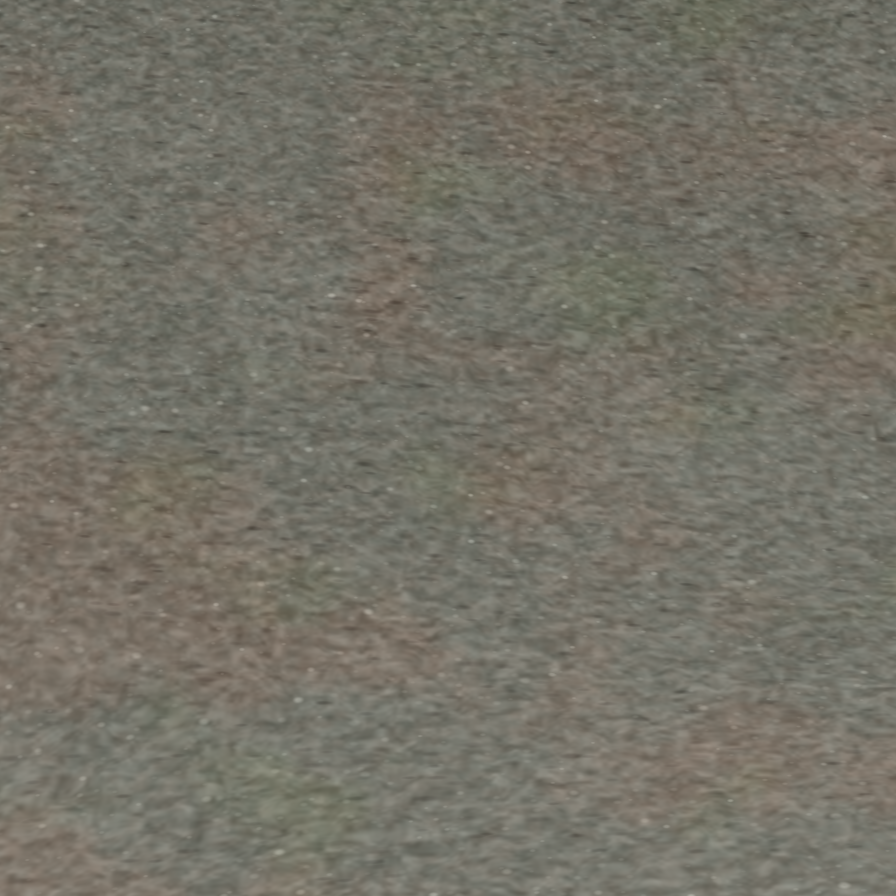
Write a three.js fragment shader that draws this texture.

```glsl
// Worn grey asphalt seen at a low angle: flattened noise makes the grain,
// scattered ellipses add dark pits and pale chips, and broad noise adds
// faint brown and green stains. Grain shrinks toward the far (upper) edge.
varying vec2 vUv;

const vec3 ASPHALT = vec3(0.447, 0.446, 0.408);
const vec3 PIT_SHADE = vec3(-0.095, -0.100, -0.092);
const vec3 CHIP_SHADE = vec3(0.150, 0.152, 0.150);
const vec3 BROWN_TINT = vec3(0.026, -0.008, -0.014);
const vec3 GREEN_TINT = vec3(-0.002, 0.008, -0.016);

float hash(vec2 p) {
  vec3 q = fract(vec3(p.xyx) * 0.1031);
  q += dot(q, q.yzx + 33.33);
  return fract((q.x + q.y) * q.z);
}

// Smooth value noise in the range 0 to 1.
float noise(vec2 p) {
  vec2 cell = floor(p);
  vec2 f = fract(p);
  f = f * f * (3.0 - 2.0 * f);
  float low = mix(hash(cell), hash(cell + vec2(1.0, 0.0)), f.x);
  float high = mix(hash(cell + vec2(0.0, 1.0)), hash(cell + vec2(1.0, 1.0)), f.x);
  return mix(low, high, f.y);
}

float fbm(vec2 p) {
  float sum = 0.0;
  float weight = 0.5;
  for (int i = 0; i < 3; i++) {
    sum += weight * noise(p);
    p = p * 2.03 + vec2(17.3, 9.1);
    weight *= 0.5;
  }
  return sum / 0.875;
}

// Soft ellipses, at most one per cell, with random place, size and strength.
float scatter(vec2 p, float presence, vec2 halfSize, float seed) {
  vec2 cell = floor(p);
  float mask = 0.0;
  for (int j = -1; j <= 1; j++) {
    for (int i = -1; i <= 1; i++) {
      vec2 id = cell + vec2(float(i), float(j));
      vec2 key = id + seed;
      vec2 center = id + vec2(hash(key + 11.7), hash(key + 47.2));
      float size = mix(0.55, 1.15, hash(key + 83.9));
      float strength = mix(0.3, 1.0, hash(key + 129.4));
      float dist = length((p - center) / (halfSize * size));
      float present = step(hash(key), presence);
      mask = max(mask, present * strength * (1.0 - smoothstep(0.2, 1.1, dist)));
    }
  }
  return mask;
}

// Ground position: finer with distance, with a gentle change of slant.
vec2 groundPosition(vec2 uv) {
  float across = (uv.x - 0.5) * (1.0 + 0.55 * uv.y);
  float away = uv.y * (1.0 + 0.2 * uv.y);
  float slant = mix(-0.06, 0.10, smoothstep(0.0, 0.5, uv.y));
  return vec2(across, away + slant * (uv.x - 0.5)) + 2.0;
}

// Signed brightness of the small stones, from coarse to fine.
float grain(vec2 ground) {
  vec2 bend = vec2(noise(ground * vec2(25.0, 40.0)), noise(ground * vec2(35.0, 45.0) + 31.0));
  vec2 p = ground + (bend - 0.5) * vec2(0.012, 0.007);
  float streaks = noise(p * vec2(52.0, 135.0)) - 0.5;
  float stones = noise(p * vec2(88.0, 165.0) + 61.0) - 0.5;
  float grit = noise(p * vec2(150.0, 260.0) + 23.0) - 0.5;
  return 0.095 * streaks + 0.090 * stones + 0.045 * grit;
}

void main() {
  vec2 ground = groundPosition(vUv);
  float nearness = 1.0 - vUv.y;

  // Overall light and broad stains.
  vec3 color = ASPHALT + mix(-0.018, 0.022, nearness);
  color += 0.040 * (fbm(vUv * vec2(4.0, 6.0) + 5.0) - 0.5);
  float brown = smoothstep(0.48, 0.75, fbm(vUv * vec2(5.0, 7.0) + 40.0));
  float green = smoothstep(0.50, 0.78, fbm(vUv * vec2(6.0, 9.0) + 73.0));
  color += BROWN_TINT * brown + GREEN_TINT * green;

  // Stone grain with small shifts of hue.
  color += grain(ground);
  float hue = noise(ground * vec2(60.0, 95.0) + 90.0) - 0.5;
  color += hue * vec3(0.016, -0.006, -0.010);

  // Dark pits, clearer far away, and pale chips of two sizes.
  float pits = scatter(ground * vec2(24.0, 62.0), 0.32, vec2(0.42, 0.24), 3.0);
  float chips = scatter(ground * vec2(25.0, 34.0), 0.20, vec2(0.20, 0.15), 207.0);
  float specks = scatter(ground * vec2(48.0, 75.0), 0.22, vec2(0.28, 0.22), 411.0);
  color += PIT_SHADE * pits * mix(1.0, 0.65, nearness);
  color += CHIP_SHADE * max(chips, 0.45 * specks);

  gl_FragColor = vec4(clamp(color, 0.0, 1.0), 1.0);
}
```
